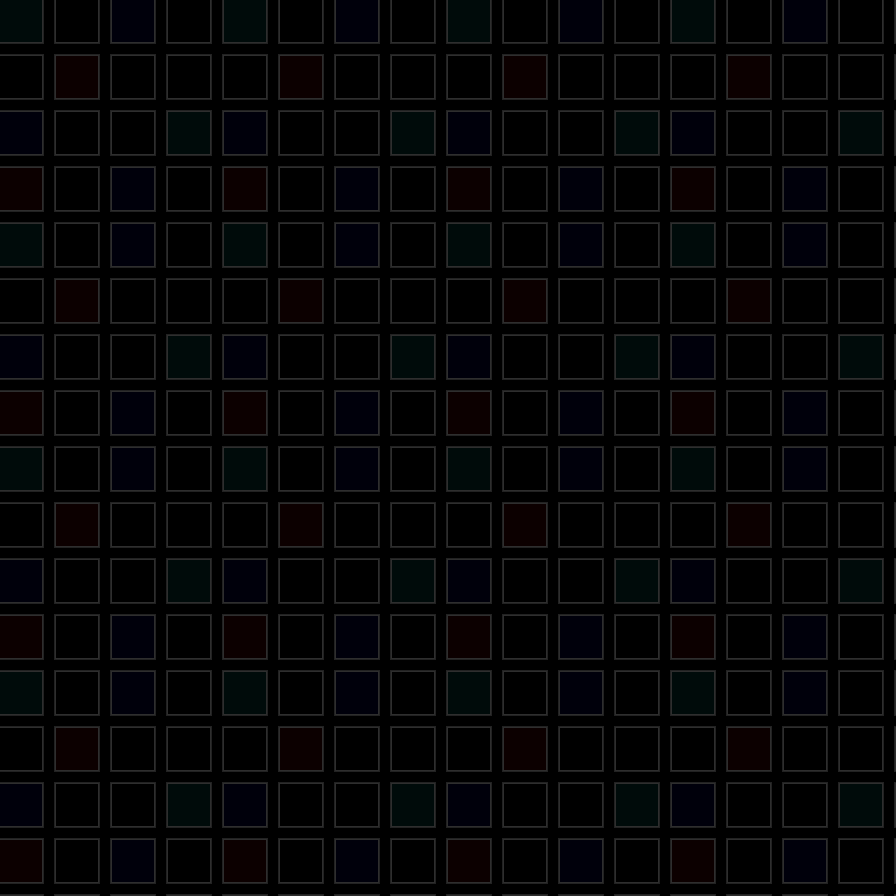
This pattern is drawn by a WebGL 2 fragment shader. Its source:

```glsl
#version 300 es
precision highp float;
// Dark grid of thin grey outlined squares, some filled with faint red, green or blue.

uniform vec2 u_resolution;
out vec4 fragColor;

const float CELLS = 16.0;               // squares across and down
const float GROUP = 4.0;                // the tints repeat every 4 by 4 squares
const float LINE_WIDTH = 1.0 / 32.0;    // in cells
const float HALF_SIDE = 13.0 / 32.0;    // outer half side of a square, in cells
const vec2 CENTER = vec2(12.0 / 32.0);  // square center, from the cell's top left

const vec3 BACKGROUND = vec3(0.0);
const vec3 LINE_GREY = vec3(0.18);
const vec3 RED = vec3(0.047, 0.0, 0.0);
const vec3 GREEN = vec3(0.0, 0.045, 0.041);
const vec3 BLUE = vec3(0.0, 0.0, 0.043);

float squareDistance(vec2 p, float halfSide) {
    vec2 d = abs(p) - halfSide;
    return max(d.x, d.y);
}

float coverage(float dist, float pixel) {
    return clamp(0.5 - dist / pixel, 0.0, 1.0);
}

// 1 when the cell sits at the given column and row of its group
float isAt(vec2 cell, float column, float row) {
    vec2 offset = abs(cell - vec2(column, row));
    return 1.0 - step(0.5, max(offset.x, offset.y));
}

vec3 tileTint(vec2 cell) {
    float red = isAt(cell, 1.0, 1.0) + isAt(cell, 0.0, 3.0);
    float green = isAt(cell, 0.0, 0.0) + isAt(cell, 3.0, 2.0);
    float blue = isAt(cell, 2.0, 0.0) + isAt(cell, 0.0, 2.0) + isAt(cell, 2.0, 3.0);
    return red * RED + green * GREEN + blue * BLUE;
}

void main() {
    vec2 uv = gl_FragCoord.xy / u_resolution;
    vec2 grid = vec2(uv.x, 1.0 - uv.y) * CELLS;   // rows count from the top
    float pixel = CELLS / min(u_resolution.x, u_resolution.y);

    // Nearest square, so that outlines wrap across the canvas edges
    vec2 shifted = grid - CENTER + 0.5;
    vec2 cell = mod(floor(shifted), GROUP);
    vec2 local = fract(shifted) - 0.5;

    // Outline first, then the tinted inside
    float dist = squareDistance(local, HALF_SIDE);
    float outer = coverage(dist, pixel);
    float inner = coverage(dist + LINE_WIDTH, pixel);
    vec3 color = mix(BACKGROUND, LINE_GREY, outer);
    color = mix(color, tileTint(cell), inner);

    fragColor = vec4(color, 1.0);
}
```
